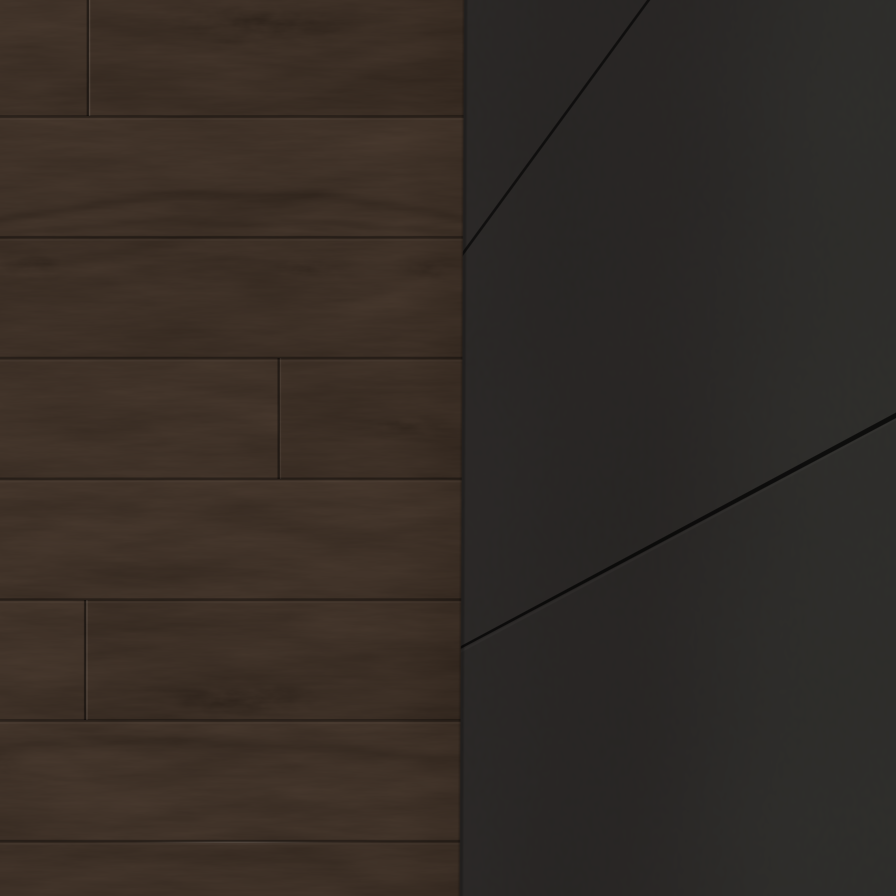
This texture is drawn by a WebGL 1 fragment shader. Its source:

```glsl
precision highp float;
// Dark wood planks on the left meet a charcoal panel cut by two diagonal grooves.
// Planks are repeated rows with stretched gradient noise, curved grain and knots;
// the panel is a soft gradient with tapered line distances.

uniform vec2 u_resolution;

const float PLANK_HEIGHT = 0.1348;
const float PLANK_OFFSET = 0.0612;

float hash(vec2 p) {
    p = fract(p * vec2(0.1031, 0.1137));
    p += dot(p, p.yx + 33.33);
    return fract((p.x + p.y) * p.x * 17.3);
}

vec2 gradientAt(vec2 cell) {
    float angle = 6.2832 * hash(cell + 71.0);
    return vec2(cos(angle), sin(angle));
}

float gradientNoise(vec2 p) {
    vec2 i = floor(p), f = fract(p);
    vec2 u = f * f * f * (f * (f * 6.0 - 15.0) + 10.0);
    vec2 e = vec2(1.0, 0.0);
    float low = mix(dot(gradientAt(i), f), dot(gradientAt(i + e), f - e), u.x);
    float high = mix(dot(gradientAt(i + e.yx), f - e.yx),
                     dot(gradientAt(i + 1.0), f - 1.0), u.x);
    return mix(low, high, u.y);
}

float fbm(vec2 p) {
    float sum = 0.0, gain = 0.6;
    for (int k = 0; k < 4; k++) {
        sum += gain * gradientNoise(p);
        p = p * 2.03 + 17.7;
        gain *= 0.5;
    }
    return sum;
}

// Soft line of given half width, at least about one pixel wide
float stroke(float d, float halfWidth, float px) {
    return 1.0 - smoothstep(halfWidth - 0.5 * px, halfWidth + px, abs(d));
}

float blob(vec2 p, vec2 center, vec2 size) {
    vec2 d = (p - center) / size;
    return exp(-dot(d, d));
}

// Signed distance to the line through a and b
float lineDistance(vec2 p, vec2 a, vec2 b) {
    vec2 dir = normalize(b - a);
    return dot(p - a, vec2(-dir.y, dir.x));
}

// Dark figure of the wood: long curved streaks and knots
float woodFigure(vec2 p) {
    float wobble = 0.006 * gradientNoise(p * vec2(9.0, 16.0));
    float bow = 0.030 * cos((p.x - 0.26) * 6.0);
    float streak = exp(-pow((p.y - 0.754 - bow + wobble) / 0.006, 2.0));
    streak += 0.6 * exp(-pow((p.y - 0.738 - 0.5 * bow + wobble) / 0.004, 2.0));
    float lower = 0.164 + 0.008 * sin(p.x * 9.0) + wobble;
    streak += 0.8 * exp(-pow((p.y - lower) / 0.007, 2.0));
    float knots = blob(p, vec2(0.345, 0.702), vec2(0.04, 0.011))
                + blob(p, vec2(0.035, 0.703), vec2(0.04, 0.012))
                + blob(p, vec2(0.475, 0.698), vec2(0.03, 0.014))
                + blob(p, vec2(0.005, 0.148), vec2(0.018, 0.014))
                + blob(p, vec2(0.455, 0.525), vec2(0.04, 0.010))
                + blob(p, vec2(0.265, 0.220), vec2(0.08, 0.018))
                + blob(p, vec2(0.290, 0.975), vec2(0.09, 0.020));
    return 0.30 * streak + knots * (0.22 + 0.5 * fbm(p * vec2(35.0, 80.0)));
}

vec3 woodColor(vec2 p, float px) {
    float level = (p.y - PLANK_OFFSET) / PLANK_HEIGHT;
    float row = floor(level);
    float within = fract(level);
    float slot = mod(row, 5.0);
    float hasJoint = step(abs(slot - 1.0), 0.1) + step(abs(slot - 3.0), 0.1);
    float jointX = slot > 2.0 ? 0.311 : 0.098 - 0.0006 * (6.0 - row);
    float rightBoard = hasJoint * step(jointX, p.x);
    vec2 q = p + vec2(row * 3.17 + rightBoard * 1.9, row * 0.31);

    // Broad tone, bent growth rings and fine fibres
    float broad = fbm(q * vec2(4.0, 22.0));
    float rings = sin(120.0 * (q.y + 0.09 * gradientNoise(q * vec2(4.5, 9.0))));
    float fibre = fbm(q * vec2(22.0, 190.0));
    float tone = 0.64 + 0.48 * broad + 0.055 * rings + 0.20 * fibre;
    tone -= 0.14 * rightBoard + 0.10 * step(abs(slot - 4.0), 0.1);
    tone += 0.10 * (within - 0.5) * step(slot, 3.5);
    tone -= woodFigure(p) + 0.20 * smoothstep(0.44, 0.516, p.x);
    vec3 color = mix(vec3(0.185, 0.142, 0.110), vec3(0.285, 0.226, 0.183),
                     clamp(tone, 0.0, 1.1));

    // Horizontal seams and vertical joints, each with a faint lit edge
    float seam = (within - step(0.5, within)) * PLANK_HEIGHT;
    color *= 1.0 - 0.36 * stroke(seam, 0.0012, px);
    color += 0.022 * stroke(seam + 0.003, 0.0006, px);
    color += 0.13 * stroke(p.y - 0.0600, 0.0004, px) * blob(p, vec2(0.26, 0.06), vec2(0.08, 1.0));
    color *= 1.0 - 0.45 * hasJoint * stroke(p.x - jointX, 0.0010, px);
    float lit = slot < 2.0 ? 0.10 : 0.045;
    return color + lit * hasJoint * stroke(p.x - jointX - 0.002, 0.0004, px);
}

vec3 panelColor(vec2 p, float px) {
    float glow = smoothstep(0.70, 0.94, p.x + 0.06 * (0.5 - p.y));
    vec3 color = mix(vec3(0.159, 0.149, 0.144), vec3(0.181, 0.178, 0.168), glow);
    color += 0.008 * (1.0 - smoothstep(0.52, 0.64, p.x));
    color += 0.004 * gradientNoise(p * 6.0) + 0.003 * gradientNoise(p * vec2(160.0, 90.0));
    float upper = lineDistance(p, vec2(0.521, 0.723), vec2(0.724, 1.0));
    float lower = lineDistance(p, vec2(0.521, 0.281), vec2(1.0, 0.5365));
    color *= 1.0 - 0.62 * stroke(upper, 0.0012, px);
    color += 0.018 * stroke(lower + 0.004, 0.0008, px);
    return color * (1.0 - 0.72 * stroke(lower, mix(0.0011, 0.0024, (p.x - 0.52) * 2.1), px));
}

void main() {
    vec2 p = gl_FragCoord.xy / u_resolution;
    float px = 1.0 / min(u_resolution.x, u_resolution.y);
    float edge = p.x - mix(0.513, 0.518, p.y);
    vec3 color = mix(woodColor(p, px), panelColor(p, px), smoothstep(-px, px, edge));
    color *= 1.0 - 0.22 * stroke(edge - 0.001, 0.002, 2.0 * px);
    gl_FragColor = vec4(color, 1.0);
}
```
